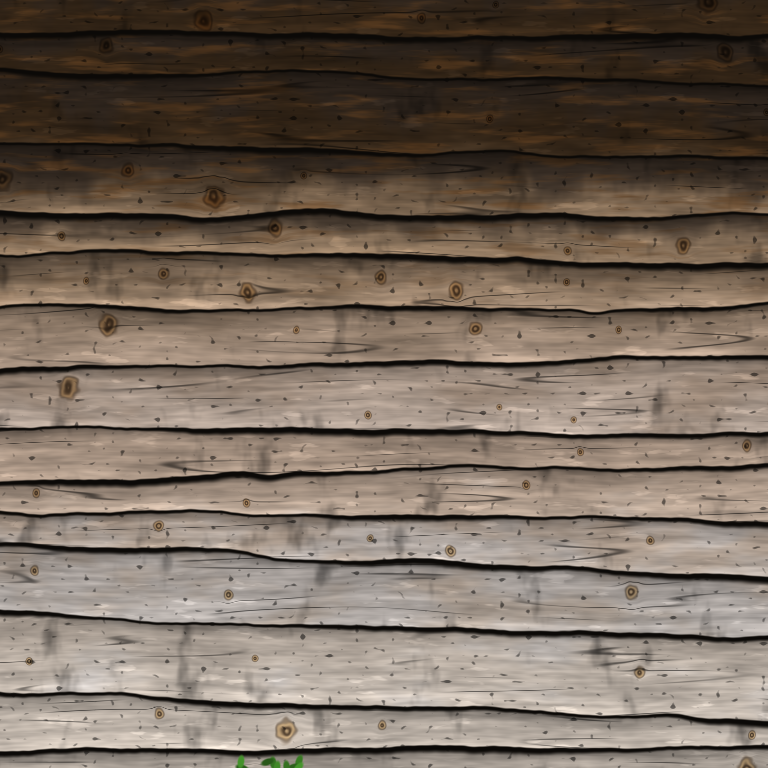
Write a WebGL 1 fragment shader that draws this texture.

```glsl
precision highp float;
// Weathered overlapping timber boards: sooty brown under the eave, pale grey at the foot.
uniform vec2 u_resolution;

#define EDGE_WOBBLE 0.011
#define GAP_MIN 0.0015
#define GAP_MAX 0.0085
#define SHADOW_REACH 0.009
#define GRAIN_CONTRAST 0.30
#define CRACK_DEPTH 0.50
#define KNOT_SPACING 0.13
#define KNOT_CHANCE 0.42
#define STAIN_DEPTH 0.42
#define FLECK_AMOUNT 0.40

const vec3 GAP_BLACK = vec3(0.045, 0.036, 0.026);
const vec3 UMBER = vec3(0.185, 0.133, 0.082);
const vec3 RUST = vec3(0.36, 0.235, 0.12);
const vec3 TAN = vec3(0.54, 0.45, 0.36);
const vec3 BEIGE = vec3(0.64, 0.56, 0.495);
const vec3 PALE = vec3(0.71, 0.67, 0.63);
const vec3 SILVER = vec3(0.61, 0.60, 0.60);
const vec3 SOOT = vec3(0.17, 0.14, 0.12);
const vec3 LEAF = vec3(0.22, 0.47, 0.14);

// Lower board edges measured from the top: height at the left, and fall to the right
const mat4 EDGE_LEFT = mat4(.043, .086, .185, .280, .329, .402, .483, .560,
                            .626, .664, .710, .801, .898, .979, 1.05, 1.12);
const mat4 EDGE_FALL = mat4(.003, .027, .023, .0, .010, -.005, -.017, .0,
                            -.024, .014, .039, .025, .040, -.006, .0, .0);

float hash(vec2 p) {
  vec3 q = fract(p.xyx * 0.1031);
  q += dot(q, q.yzx + 33.33);
  return fract((q.x + q.y) * q.z);
}

float corner(vec2 cell, vec2 offset) {
  float a = 6.2832 * hash(cell);
  return dot(vec2(cos(a), sin(a)), offset);
}

// Gradient noise, roughly -0.7 to 0.7
float noise(vec2 p) {
  vec2 i = floor(p), f = p - i, o = vec2(1.0, 0.0);
  vec2 w = f * f * f * (f * (f * 6.0 - 15.0) + 10.0);
  return mix(mix(corner(i, f), corner(i + o, f - o), w.x),
             mix(corner(i + o.yx, f - o.yx), corner(i + 1.0, f - 1.0), w.x), w.y);
}

float fbm(vec2 p) {
  float sum = 0.0, amp = 0.6;
  for (int i = 0; i < 4; i++) {
    sum += amp * noise(p);
    p = p * 2.03 + 11.7;
    amp *= 0.5;
  }
  return sum;
}

// Hand-cut edge: slow waves, small chips and one rounded nib
float edgeHeight(float left, float fall, float k, float x) {
  float row = k * 3.0 + 0.5;
  float waves = (0.4 + hash(vec2(k, 7.0))) * noise(vec2(x * 5.0 + k * 9.3, row));
  float chips = 0.28 * noise(vec2(x * 19.0, row)) + 0.09 * noise(vec2(x * 75.0, row));
  float nib = (x - hash(vec2(k, 3.0))) * 45.0;
  float bump = (hash(vec2(k, 5.0)) - 0.4) * 0.8 * exp(-nib * nib);
  return left + fall * x + EDGE_WOBBLE * (waves + chips + bump);
}

void main() {
  vec2 uv = gl_FragCoord.xy / u_resolution;
  float px = 1.0 / u_resolution.y;
  float x = uv.x, t = 1.0 - uv.y;

  // Find the board under this point
  float top = -0.03, bottom = 2.0, board = 0.0;
  for (int i = 0; i < 4; i++) {
    for (int j = 0; j < 4; j++) {
      float k = float(4 * i + j);
      float e = edgeHeight(EDGE_LEFT[i][j], EDGE_FALL[i][j], k, x);
      if (t >= e) { top = max(top, e); board = k + 1.0; }
      else bottom = min(bottom, e);
    }
  }
  float below = t - top, across = below / (bottom - top);
  vec2 shift = vec2(board * 17.3, board * 5.37);

  // Knots: at most one per cell along the board, bending the grain
  float along = x / KNOT_SPACING + hash(vec2(board, 21.0));
  vec2 cell = vec2(floor(along), board + 40.0);
  float size = mix(0.003, 0.010, pow(hash(cell + 9.0), 2.0));
  vec2 toKnot = vec2((fract(along) - mix(0.25, 0.75, hash(cell + 3.0))) * KNOT_SPACING,
                     t - mix(top, bottom, mix(0.3, 0.8, hash(cell + 5.0))));
  float hasKnot = step(hash(cell), KNOT_CHANCE);
  float q = length(toKnot * vec2(1.0, 0.85)) / size + 0.5 * noise(uv * 90.0);
  float grainY = t + 0.012 * noise(vec2(x * 3.0, board)) - hasKnot * toKnot.y * 0.8 * exp(-q * q * 0.25);

  // Base colour: age down the wall, then per-board tint
  float blotch = fbm(vec2(x * 7.0, t * 18.0) + shift);
  float age = t + 0.05 * blotch;
  vec3 color = mix(UMBER, TAN, smoothstep(0.17, 0.31, age));
  color = mix(color, BEIGE, smoothstep(0.32, 0.50, age));
  color = mix(color, PALE, smoothstep(0.55, 0.92, age));
  float silver = smoothstep(0.35, 0.9, hash(vec2(board, 13.0)) + blotch) * smoothstep(0.35, 0.75, t);
  color = mix(color, SILVER, 0.65 * silver);
  color *= 0.94 + 0.12 * hash(vec2(board, 31.0)) + 0.28 * blotch;

  // Soot on upper halves, rust streaks and smeared stains
  float eave = 1.0 - smoothstep(0.22, 0.46, t);
  float sooty = 1.0 - smoothstep(0.2, 0.75, across + 0.8 * fbm(vec2(x * 14.0, t * 6.0) + shift));
  color = mix(color, SOOT, 0.72 * eave * sooty);
  float streak = fbm(vec2(x * 9.0, grainY * 65.0) + shift);
  color = mix(color, RUST, 0.6 * eave * smoothstep(0.0, 0.35, streak));
  float stain = smoothstep(0.16, 0.5, fbm(vec2(x * 17.0, t * 9.0) - shift));
  color *= 1.0 - STAIN_DEPTH * stain;

  // Grain, worn flecks, cracks and specks
  float grain = fbm(vec2(x * 5.0, grainY * 95.0) + shift) + 0.35 * noise(vec2(x * 40.0, grainY * 210.0));
  color *= 1.0 + GRAIN_CONTRAST * grain;
  float fleck = smoothstep(0.20, 0.33, fbm(vec2(x * 15.0, t * 62.0) - shift));
  color = mix(color, color * 1.3 + 0.03, FLECK_AMOUNT * fleck);
  float crack = 1.0 - smoothstep(0.0, 0.05, abs(noise(vec2(x * 2.5, grainY * 46.0) + shift)));
  color *= 1.0 - CRACK_DEPTH * crack * smoothstep(0.0, 0.3, noise(vec2(x * 6.0, t * 32.0) + shift));
  color *= 1.0 - 0.5 * smoothstep(0.36, 0.55, noise(vec2(x * 85.0, t * 120.0)));
  float rings = 0.5 + 0.5 * cos(q * 7.0);
  color = mix(color, color * mix(vec3(0.45, 0.38, 0.3), vec3(0.95, 0.85, 0.68), rings),
              hasKnot * (1.0 - smoothstep(0.9, 1.7, q)));

  // Rounded lip, cast shadow and open gap
  color *= 1.0 + 0.10 * smoothstep(0.75, 0.95, across);
  color *= 1.0 - 0.55 * exp(-below / SHADOW_REACH);
  float gap = mix(GAP_MIN, GAP_MAX, smoothstep(-0.45, 0.5, noise(vec2(x * 3.5 + board * 4.1, board * 2.0 + 0.5))));
  color = mix(GAP_BLACK, color, smoothstep(gap * 0.4, gap * 1.2 + px, below));
  color = mix(GAP_BLACK, color, smoothstep(0.0, 0.0015 + px, bottom - t));

  // Sprig of leaves at the foot
  for (int i = 0; i < 9; i++) {
    vec2 id = vec2(float(i), 77.0);
    vec2 p = uv - vec2(0.305 + 0.095 * hash(id), 0.009 * hash(id + 2.0));
    float a = 3.14 * hash(id + 4.0);
    p = vec2(cos(a) * p.x + sin(a) * p.y, cos(a) * p.y - sin(a) * p.x);
    float leaf = length(p * vec2(0.5, 1.0)) - 0.0042;
    color = mix(color, LEAF * (0.7 + 0.6 * hash(id + 6.0)), 1.0 - smoothstep(-px, px, leaf));
  }
  gl_FragColor = vec4(clamp(color, 0.0, 1.0), 1.0);
}
```
